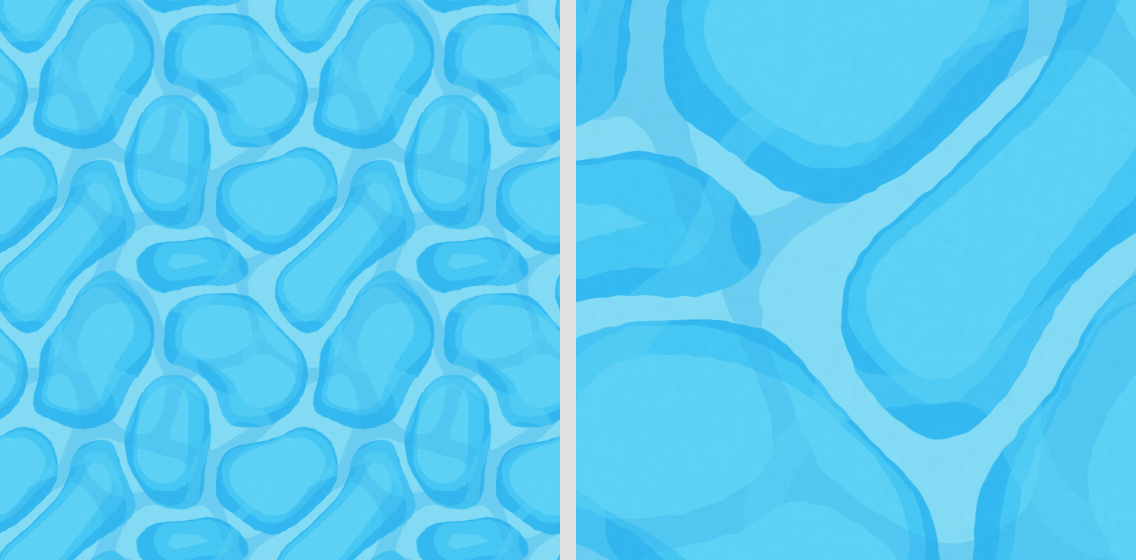
Left: the whole. Right: its middle third, enlarged.
A WebGL 2 fragment shader for this texture:

```glsl
#version 300 es
precision highp float;
// Stylised pool water: rounded blue cells, pale web lines and translucent ripple bands.
uniform vec2 u_resolution;
out vec4 outColor;

const float TAU = 6.2831853;
const float REPEATS = 2.0;
const int CELLS = 6;

const vec3 WEB = vec3(0.51, 0.855, 0.955);
const vec3 RIM = vec3(0.20, 0.725, 0.94);
const vec3 BODY = vec3(0.275, 0.78, 0.955);
const vec3 GLOW = vec3(0.365, 0.82, 0.96);
const vec3 SHADE = vec3(0.20, 0.68, 0.91);

// Spine of each cell in one tile: centre (xy) and half length vector (zw).
const vec4 SPINE[CELLS] = vec4[CELLS](
  vec4(0.332, 0.267, 0.072, -0.111), vec4(0.833, 0.286, 0.065, 0.078),
  vec4(0.631, 0.553, -0.020, 0.098), vec4(0.009, 0.710, 0.098, -0.046),
  vec4(0.237, 0.872, -0.104, 0.156), vec4(0.698, 0.948, 0.086, 0.003));
const float RADIUS[CELLS] = float[CELLS](0.143, 0.169, 0.130, 0.130, 0.117, 0.090);

float hash(vec2 p) {
  vec3 q = fract(vec3(p.xyx) * 0.1031);
  q += dot(q, q.yzx + 33.33);
  return fract((q.x + q.y) * q.z);
}

// Value noise in -1..1 that wraps once per tile.
float wrapNoise(vec2 p, float cells, float seed) {
  vec2 g = p * cells + seed;
  vec2 i = floor(g), f = fract(g);
  f = f * f * (3.0 - 2.0 * f);
  vec2 a = mod(i, cells), b = mod(i + 1.0, cells);
  float low = mix(hash(a + seed), hash(vec2(b.x, a.y) + seed), f.x);
  float high = mix(hash(vec2(a.x, b.y) + seed), hash(b + seed), f.x);
  return mix(low, high, f.y) * 2.0 - 1.0;
}

vec2 warp(vec2 p, float amount, float cells, float seed) {
  return p + amount * vec2(wrapNoise(p, cells, seed), wrapNoise(p, cells, seed + 17.0));
}

float spineDistance(vec2 p, vec4 spine) {
  vec2 r = p - spine.xy;
  r -= round(r);
  float t = clamp(dot(r, spine.zw) / dot(spine.zw, spine.zw), -1.0, 1.0);
  return length(r - spine.zw * t);
}

// Distance to the border between cells; a soft minimum rounds the corners.
float borderDistance(vec2 p, float sharpness) {
  float nearest = 9.0;
  float d[CELLS];
  for (int i = 0; i < CELLS; i++) {
    d[i] = spineDistance(p, SPINE[i]) - RADIUS[i];
    nearest = min(nearest, d[i]);
  }
  float sum = 0.0;
  for (int i = 0; i < CELLS; i++) sum += exp(sharpness * (nearest - d[i]));
  return -0.5 * log(max(sum - 1.0, 1e-6)) / sharpness;
}

float cover(float d, float soft) {
  return smoothstep(-soft, soft, d);
}

// Translucent band along a displaced copy of the cell borders.
float ripple(vec2 p, vec2 shift, float width, float seed, float soft) {
  float d = borderDistance(warp(p + shift, 0.05, 4.0, seed), 30.0);
  return cover(width + 0.012 * wrapNoise(p, 3.0, seed) - d, soft);
}

void main() {
  vec2 uv = gl_FragCoord.xy / u_resolution * REPEATS;
  float soft = 0.8 * REPEATS / min(u_resolution.x, u_resolution.y);
  vec2 tile = fract(vec2(uv.x, REPEATS - uv.y));

  // Gentle bends with a slightly ragged outline.
  vec2 bend = 0.012 * sin(TAU * (2.0 * tile.yx + vec2(0.1, 0.6)));
  vec2 p = warp(warp(tile + bend, 0.018, 6.0, 3.0), 0.0022, 64.0, 9.0);

  // Nested contours: cell outline, dark rim, body, bright centre.
  float outline = borderDistance(p, 23.0) - 0.017 - 0.007 * wrapNoise(tile, 5.0, 21.0);
  vec2 drift = 0.016 * vec2(wrapNoise(tile, 3.0, 31.0), 1.0);
  float inner = borderDistance(warp(p + drift, 0.022, 5.0, 41.0), 18.0);
  float vary = wrapNoise(tile, 4.0, 51.0);
  float body = min(outline - 0.006, inner - 0.039 - 0.016 * vary);
  float glow = min(body - 0.007, inner - 0.064 - 0.018 * wrapNoise(tile, 4.0, 61.0));

  vec3 color = mix(WEB, RIM, cover(outline, soft));
  color = mix(color, BODY, cover(body, soft));
  color = mix(color, GLOW, cover(glow, soft));

  // Overlapping ripples tint both the cells and the web.
  color = mix(color, SHADE, 0.30 * ripple(p, vec2(0.19, 0.27), 0.024, 71.0, soft));
  color = mix(color, GLOW, 0.42 * ripple(p.yx, vec2(0.43, 0.12), 0.021, 83.0, soft)
    * cover(outline, soft));
  color += 0.006 * wrapNoise(tile, 128.0, 97.0);

  outColor = vec4(color, 1.0);
}
```
